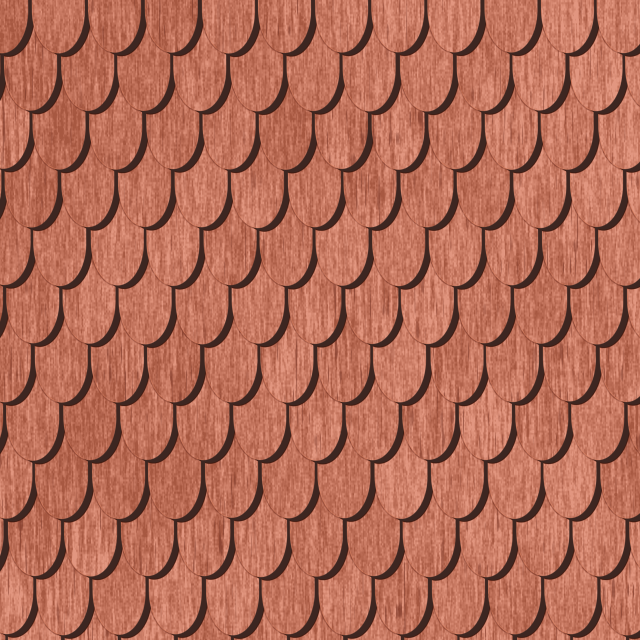
Give the GLSL for this texture, as a three.js fragment shader.

```glsl
varying vec2 vUv;

const vec2 REPEATS = vec2(11.33, 11.0);   // shingles across and down
const vec2 ORIGIN = vec2(0.077, 0.09);    // lattice offset in cells
const float SKEW = 0.08;                  // sideways drift over the full height
const vec2 RADII = vec2(0.47, 0.74);      // rounded end of a shingle
const vec2 SHADOW_SHIFT = vec2(0.115, -0.062);
const float JITTER = 0.022;
const float SOFT = 0.013;
const float CONTACT_WIDTH = 0.032;
const float RIM_WIDTH = 0.025;

const vec3 CLAY = vec3(0.78, 0.47, 0.38);
const vec3 CLAY_DARK = vec3(0.69, 0.38, 0.29);
const vec3 CLAY_LIGHT = vec3(0.87, 0.57, 0.48);
const vec3 CRACK = vec3(0.49, 0.22, 0.16);
const vec3 RIM = vec3(0.86, 0.50, 0.37);
const vec3 SHADOW = vec3(0.24, 0.15, 0.13);
const vec3 SHADOW_EDGE = vec3(0.25, 0.09, 0.05);

float hash(vec2 p) {
  vec3 q = fract(p.xyx * 0.1031);
  q += dot(q, q.yzx + 33.33);
  return fract((q.x + q.y) * q.z);
}

float noise(vec2 p) {
  vec2 i = floor(p), f = fract(p);
  f = f * f * (3.0 - 2.0 * f);
  return mix(mix(hash(i), hash(i + vec2(1.0, 0.0)), f.x),
             mix(hash(i + vec2(0.0, 1.0)), hash(i + 1.0), f.x), f.y);
}

// Alternate rows are staggered by half a shingle
vec2 shingleId(vec2 p, float row) {
  return vec2(floor(p.x + 0.5 - 0.5 * mod(row, 2.0)), row);
}

// Position from the middle of the bottom edge, with slight misplacement
vec2 shingleLocal(vec2 p, vec2 id) {
  vec2 slip = vec2(hash(id + 3.7), hash(id + 41.3)) - 0.5;
  return vec2(p.x - 0.5 * mod(id.y, 2.0) - id.x, p.y - id.y) - slip * JITTER;
}

// Signed distance to a strip with a half-ellipse end
float shingleDistance(vec2 local) {
  vec2 q = vec2(abs(local.x) + 0.001, min(local.y - RADII.y, 0.0)) / RADII;
  float k = length(q);
  return k * (k - 1.0) / length(q / RADII);
}

float rowDistance(vec2 p, float row) {
  return shingleDistance(shingleLocal(p, shingleId(p, row)));
}

// Weathered wood: long streaks, fine fibres, speckles and cracks
vec3 woodColor(vec2 local, vec2 id, float patchTone) {
  vec2 seed = id * vec2(37.3, 19.7) + 200.0;
  float roughness = hash(id + 11.0);
  float streak = noise(local * vec2(27.0, 1.7) + seed);
  float fibre = noise(local * vec2(44.0, 7.0) + seed + 70.0);
  float speckle = noise(local * vec2(38.0, 28.0) + seed + 130.0);
  float tone = 0.47 + (streak - 0.5) * mix(0.35, 1.15, roughness)
             + (fibre - 0.5) * 0.75 + (speckle - 0.5) * 0.65
             + (hash(id + 23.0) - 0.5) * 0.35 + patchTone;
  vec3 color = mix(CLAY_DARK, CLAY, clamp(tone * 2.0, -0.4, 1.0));
  color = mix(color, CLAY_LIGHT, clamp(tone * 2.0 - 1.0, 0.0, 1.2));
  float crack = smoothstep(0.76, 0.95, noise(local * vec2(32.0, 2.6) + seed + 310.0));
  return mix(color, CRACK, crack * roughness * 0.65);
}

void main() {
  vec2 p = vUv * REPEATS - ORIGIN;
  p.x += (vUv.y - 0.5) * SKEW;
  float patchTone = (noise(vUv * 3.5 + 8.0) - 0.5) * 0.4 + (vUv.x - 0.5) * 0.1;

  vec3 color = vec3(0.0);
  float remaining = 1.0;
  float shade = 0.0, shadeCore = 0.0, contact = 0.0;

  // Upper rows lie over lower ones, so composite front to back
  for (int i = 0; i < 4; i++) {
    float row = floor(p.y) + 1.0 - float(i);
    vec2 id = shingleId(p, row);
    vec2 local = shingleLocal(p, id);
    float d = shingleDistance(local);
    float cover = 1.0 - smoothstep(-SOFT, SOFT, d);

    vec3 surface = woodColor(local, id, patchTone);
    float wear = noise(local * 22.0 + id * 9.1 + 90.0);
    float rim = smoothstep(-RIM_WIDTH, -0.005, d) * smoothstep(0.1, -0.1, local.x);
    surface = mix(surface, RIM, rim * wear * 0.8);
    surface = mix(surface, CRACK, contact * (0.35 + 0.6 * wear));
    surface = mix(surface, mix(SHADOW_EDGE, SHADOW, shadeCore), shade);
    color += remaining * cover * surface;
    remaining *= 1.0 - cover;

    // This row shades every row beneath it
    float shadowD = rowDistance(p - SHADOW_SHIFT, row);
    shade = max(shade, 1.0 - smoothstep(-SOFT, SOFT, shadowD));
    shadeCore = max(shadeCore, smoothstep(0.0, 0.03, -shadowD));
    contact = max(contact, 1.0 - smoothstep(0.0, CONTACT_WIDTH, d));
  }
  color += remaining * SHADOW;
  gl_FragColor = vec4(color, 1.0);
}
```
